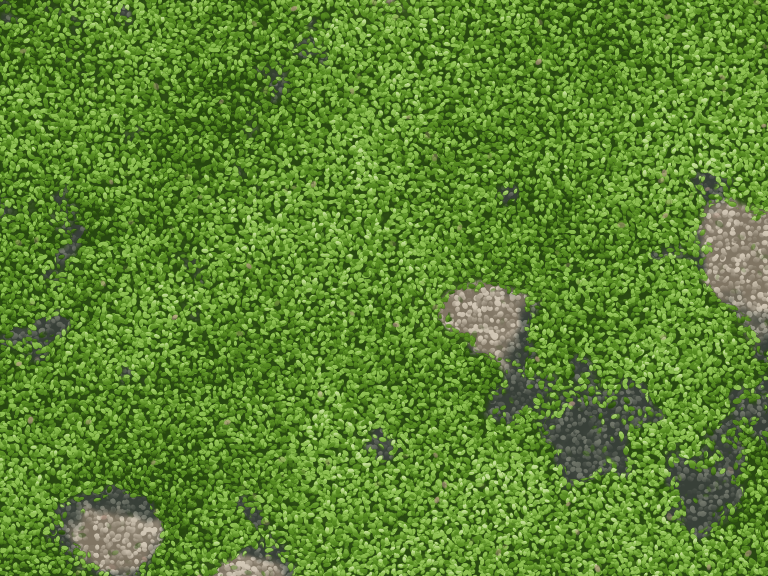
This texture is drawn by a Shadertoy shader. Its source:

```glsl
// Moss creeping over dark, gritty stone with a few sandy bare patches.
// Noise and soft blobs set the moss cover; layers of small jittered ellipses
// become leaflets, grit and debris, each shaded from above.

const vec3 DEEP_GREEN = vec3(0.15, 0.28, 0.05);
const vec3 MID_GREEN  = vec3(0.34, 0.54, 0.13);
const vec3 LEAF_LIGHT = vec3(0.56, 0.75, 0.32);
const vec3 LEAF_TIP   = vec3(0.77, 0.87, 0.60);
const vec3 SLATE_DARK = vec3(0.22, 0.25, 0.22);
const vec3 SLATE_PALE = vec3(0.46, 0.48, 0.43);
const vec3 SAND_DARK  = vec3(0.50, 0.46, 0.39);
const vec3 SAND_PALE  = vec3(0.82, 0.78, 0.71);
const vec3 DEBRIS     = vec3(0.80, 0.67, 0.60);

// Sandy patches: centre, then radii, in units of canvas height
const vec4 SAND[5] = vec4[5](
    vec4(0.82, 0.46, 0.11, 0.08), vec4(1.30, 0.55, 0.10, 0.13),
    vec4(0.20, 0.07, 0.09, 0.06), vec4(0.42, 0.00, 0.08, 0.04),
    vec4(0.68, 0.99, 0.08, 0.04));

vec3 hash32(vec2 p) {
    vec3 q = fract(vec3(p.xyx) * vec3(0.1031, 0.1030, 0.0973));
    q += dot(q, q.yxz + 33.33);
    return fract((q.xxy + q.yzz) * q.zyx);
}

float noise(vec2 p) {
    vec2 cell = floor(p), f = fract(p);
    f = f * f * (3.0 - 2.0 * f);
    float low  = mix(hash32(cell).x, hash32(cell + vec2(1, 0)).x, f.x);
    float high = mix(hash32(cell + vec2(0, 1)).x, hash32(cell + vec2(1, 1)).x, f.x);
    return mix(low, high, f.y);
}

float fbm(vec2 p) {
    float sum = 0.0, weight = 0.5;
    for (int i = 0; i < 4; i++) {
        sum += weight * noise(p);
        p = mat2(1.6, 1.2, -1.2, 1.6) * p + 7.3;
        weight *= 0.5;
    }
    return sum / 0.9375;
}

float blob(vec2 p, vec2 centre, vec2 radii) {
    vec2 q = (p - centre) / radii;
    return exp(-dot(q, q));
}

float sandBlobs(vec2 p) {
    float sum = 0.0;
    for (int i = 0; i < 5; i++) sum = max(sum, blob(p, SAND[i].xy, SAND[i].zw));
    return sum;
}

// Scattered ellipses; returns coverage, random tone and light from above
vec3 flakes(vec2 p, float density, float seed, vec2 radii, float presence) {
    vec2 q = p * density, home = floor(q);
    float soft = 0.7 * density / iResolution.y;
    vec3 result = vec3(0.0);
    for (int y = -1; y <= 1; y++)
    for (int x = -1; x <= 1; x++) {
        vec2 cell = home + vec2(x, y);
        vec3 place = hash32(cell + seed * 17.0 + 50.0);
        vec3 look = hash32(cell + seed * 29.0 + 211.0);
        vec2 d = q - cell - 0.1 - 0.8 * place.xy;
        float angle = 6.2832 * look.y;
        float c = cos(angle), s = sin(angle);
        vec2 r = radii * mix(0.75, 1.2, look.z);
        float dist = (length(mat2(c, -s, s, c) * d / r) - 1.0) * r.y;
        float alpha = 1.0 - smoothstep(-soft, soft, dist);
        alpha *= 1.0 - smoothstep(presence - 0.05, presence + 0.05, place.z);
        float light = clamp(0.5 + 0.5 * d.y / r.x, 0.0, 1.0);
        result = mix(result, vec3(1.0, look.x, light), alpha);
    }
    return result;
}

vec3 mossColour(float value) {
    vec3 colour = mix(DEEP_GREEN, MID_GREEN, smoothstep(0.10, 0.45, value));
    colour = mix(colour, LEAF_LIGHT, smoothstep(0.45, 0.80, value));
    return mix(colour, LEAF_TIP, smoothstep(0.85, 1.10, value));
}

// Dark stone and pale sand, both broken up by grit
vec3 groundColour(vec2 p, float sand) {
    vec3 grit = flakes(p, 105.0, 1.0, vec2(0.55, 0.45), 0.9);
    float value = 0.45 * grit.y + 0.25 * grit.z + 0.5 * fbm(p * 45.0);
    vec3 slate = mix(SLATE_DARK, SLATE_PALE, smoothstep(0.25, 1.0, value));
    vec3 dirt = mix(SAND_DARK, SAND_PALE, smoothstep(0.2, 0.85, value));
    return mix(slate, dirt, sand);
}

void mainImage(out vec4 fragColor, in vec2 fragCoord) {
    vec2 p = fragCoord / iResolution.y;

    // Cover masks
    float sandy = sandBlobs(p);
    float rough = fbm(p * 9.0 + 3.0) - 0.5;
    float sand = smoothstep(0.35, 0.60, sandy + 0.9 * (fbm(p * 14.0 + 40.0) - 0.5));
    float bare = 0.52 * blob(p, vec2(1.12, 0.26), vec2(0.36, 0.22));
    bare = max(bare, 0.50 * blob(p, vec2(0.06, 0.39), vec2(0.10, 0.08)));
    bare = max(bare, 0.85 * sandy);
    float cover = smoothstep(0.15, 0.60, 0.86 + 1.7 * rough - bare);

    // Ground, then shaded moss bed, then leaflets from low to high
    vec3 colour = groundColour(p, sand);
    colour = mix(colour, DEEP_GREEN, 0.9 * smoothstep(0.35, 0.9, cover));
    float patchTone = 0.5 * (fbm(p * 5.0 + 80.0) - 0.5);
    for (int i = 0; i < 3; i++) {
        float level = float(i);
        vec3 leaf = flakes(p, 78.0 + 9.0 * level, 3.0 + level,
                           vec2(0.55, 0.34), cover * (0.95 - 0.12 * level));
        float value = 0.62 * leaf.y + 0.38 * leaf.z + 0.07 * level + patchTone;
        colour = mix(colour, mossColour(value), leaf.x);
    }

    // Sparse pale debris
    vec3 crumb = flakes(p, 42.0, 9.0, vec2(0.24, 0.17), 0.015);
    colour = mix(colour, DEBRIS * (0.75 + 0.4 * crumb.z), crumb.x);
    fragColor = vec4(colour, 1.0);
}
```
